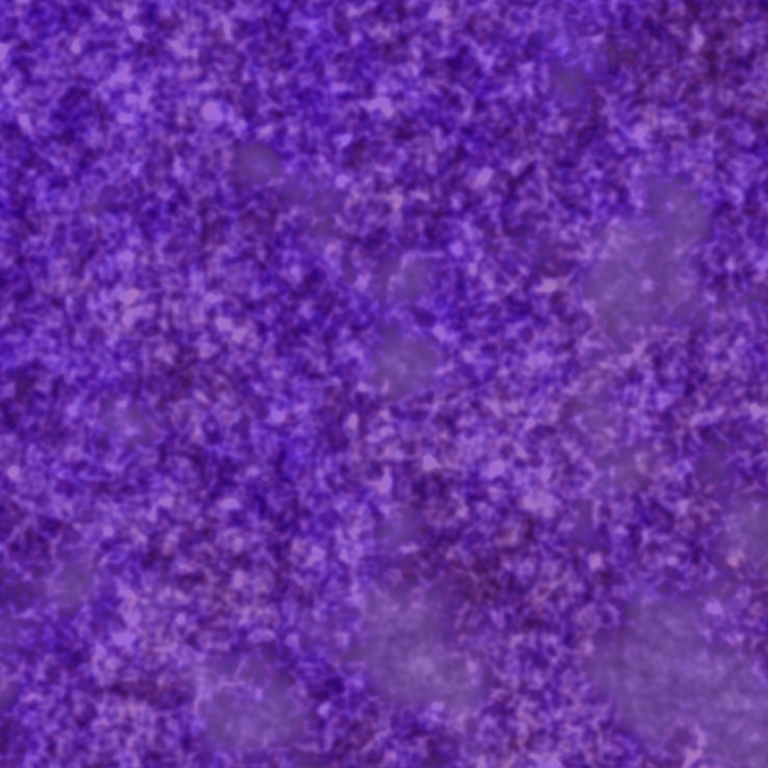
A three.js fragment shader for this texture:

```glsl
varying vec2 vUv;

// Palette, from shadow to highlight
const vec3 SHADOW = vec3(0.23, 0.045, 0.43);
const vec3 DEEP = vec3(0.335, 0.115, 0.575);
const vec3 VIOLET = vec3(0.445, 0.225, 0.69);
const vec3 LIGHT = vec3(0.62, 0.41, 0.82);
const vec3 HAZE = vec3(0.47, 0.33, 0.635);
const vec3 MUTED_SHIFT = vec3(0.02, 0.03, -0.08);
const vec3 WARM_SHIFT = vec3(0.06, 0.02, -0.04);

// Feature frequencies, in cells across the canvas
const float BROAD_FREQ = 4.0;
const float CLUMP_FREQ = 13.0;
const float GRAIN_FREQ = 30.0;
const float FINE_FREQ = 56.0;
const float MICRO_FREQ = 92.0;
const float FLORET_FREQ = 32.0;
const float HAZE_FREQ = 5.5;

// Feature strengths
const float BASE_TONE = 0.41;
const float BROAD_AMP = 0.30;
const float CLUMP_AMP = 0.42;
const float GRAIN_AMP = 0.48;
const float FINE_AMP = 0.58;
const float MICRO_AMP = 0.48;
const float FLORET_AMP = 0.55;
const float FLORET_FALLOFF = 9.0;
const float WARP = 0.006;
const float HAZE_OPACITY = 0.75;

const float TAU = 6.28318;
const mat2 TILT = mat2(0.8, 0.6, -0.6, 0.8);

float hash(vec2 p) {
  return fract(sin(dot(p, vec2(127.1, 311.7))) * 43758.5453);
}

float cornerSlope(vec2 cell, vec2 offset) {
  float angle = TAU * hash(cell);
  return dot(vec2(cos(angle), sin(angle)), offset);
}

// Gradient noise, about -0.7 to 0.7
float noise(vec2 p) {
  vec2 i = floor(p);
  vec2 f = fract(p);
  vec2 u = f * f * f * (f * (f * 6.0 - 15.0) + 10.0);
  vec2 e = vec2(1.0, 0.0);
  float low = mix(cornerSlope(i, f), cornerSlope(i + e.xy, f - e.xy), u.x);
  float high = mix(cornerSlope(i + e.yx, f - e.yx), cornerSlope(i + e.xx, f - e.xx), u.x);
  return mix(low, high, u.y);
}

// Soft round blobs of random brightness
float florets(vec2 p) {
  vec2 cell = floor(p);
  float sum = 0.0;
  for (int y = -1; y <= 1; y++) {
    for (int x = -1; x <= 1; x++) {
      vec2 c = cell + vec2(float(x), float(y));
      vec2 d = p - c - vec2(hash(c + 17.3), hash(c + 41.9));
      sum += hash(c + 73.1) * exp(-FLORET_FALLOFF * dot(d, d));
    }
  }
  return sum;
}

vec3 toneRamp(float t) {
  vec3 col = mix(SHADOW, DEEP, smoothstep(-0.1, 0.38, t));
  col = mix(col, VIOLET, smoothstep(0.3, 0.72, t));
  return mix(col, LIGHT, smoothstep(0.6, 1.2, t));
}

void main() {
  // Warp the plane so the blobs lose their regular outline
  vec2 p = vUv + WARP * vec2(noise(vUv * 22.0 + 5.0), noise(vUv * 22.0 + 60.0));
  vec2 q = TILT * p;

  // Layered tone
  float tone = BASE_TONE
    + BROAD_AMP * noise(p * BROAD_FREQ + 3.7)
    + CLUMP_AMP * noise(q * CLUMP_FREQ + 11.2)
    + GRAIN_AMP * noise(p * GRAIN_FREQ + 23.5)
    + FINE_AMP * noise(q * FINE_FREQ + 37.8)
    + MICRO_AMP * noise(p * MICRO_FREQ + 45.1)
    + FLORET_AMP * florets(q * FLORET_FREQ + 9.0);
  vec3 col = toneRamp(tone);

  // Drifts between saturated and muted, with small warm flecks
  float lean = 0.5 * (vUv.x - vUv.y);
  col += MUTED_SHIFT * (noise(p * 6.0 + 51.0) + noise(q * 24.0 + 83.0) + lean);
  col += WARM_SHIFT * noise(q * 62.0 + 97.0);

  // Out-of-focus haze, gathering toward the lower right
  float veil = noise(q * HAZE_FREQ + 29.0) + 0.5 * noise(p * HAZE_FREQ * 2.3 + 67.0);
  float haze = smoothstep(0.16, 0.6, veil + 0.5 * lean - 0.25 * (tone - 0.5));
  col = mix(col, HAZE + 0.08 * (tone - 0.5), HAZE_OPACITY * haze);

  gl_FragColor = vec4(clamp(col, 0.0, 1.0), 1.0);
}
```
